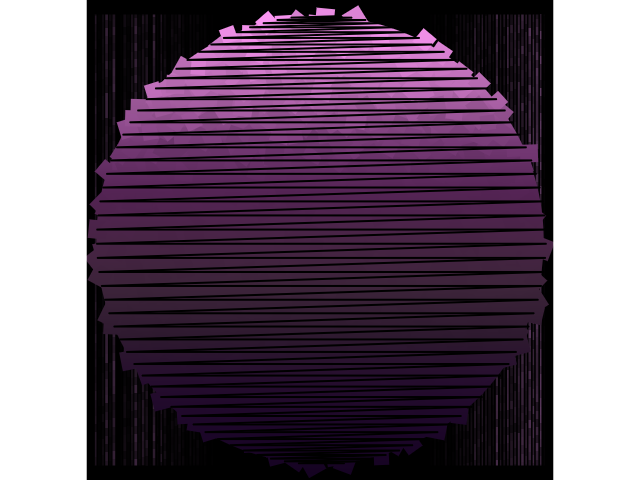
This background is drawn by a Shadertoy shader. Its source:

```glsl
// A jagged, tiled violet disc laced with a black zigzag thread, over a dark striped panel.

// All lengths are in canvas heights, measured from the canvas centre.
const float FRAME_HALF = 0.486;      // black backing, half width
const float PANEL_HALF = 0.4698;     // striped panel, half size
const float STRIP_PITCH = 0.0076;
const vec3 STRIP_COLOR = vec3(0.40, 0.25, 0.41);

const float DISC_RADIUS = 0.466;     // solid core under the tiles
const float TILE_REACH = 0.472;      // farthest tile centre
const float TILE_CELL = 0.034;
const float TILE_JITTER = 0.8;

const vec2 THREAD_CENTER = vec2(0.003, 0.0);
const float THREAD_RADIUS = 0.4675;
const float THREAD_HALF_WIDTH = 0.0021;
const float ROW_ANGLE = 0.0632;      // arc between neighbouring rows
const float ROW_PHASE = -0.0167;
const int ROW_LIMIT = 23;

// Disc colours from bottom to top, evenly spaced.
const vec3 RAMP[11] = vec3[11](
    vec3(0.08, 0.01, 0.13), vec3(0.11, 0.025, 0.16), vec3(0.145, 0.05, 0.18),
    vec3(0.18, 0.10, 0.185), vec3(0.235, 0.14, 0.225), vec3(0.28, 0.14, 0.27),
    vec3(0.33, 0.14, 0.33), vec3(0.45, 0.22, 0.45), vec3(0.68, 0.39, 0.66),
    vec3(0.86, 0.51, 0.83), vec3(0.95, 0.57, 0.92));

float hash(vec2 p) {
    vec3 q = fract(vec3(p.xyx) * 0.1031);
    q += dot(q, q.yzx + 33.33);
    return fract((q.x + q.y) * q.z);
}

vec3 discColor(float height) {
    float t = clamp(height + 0.5, 0.0, 0.999) * 10.0;
    int stop = int(t);
    return mix(RAMP[stop], RAMP[stop + 1], fract(t));
}

float boxDistance(vec2 p, vec2 halfSize) {
    vec2 d = abs(p) - halfSize;
    return length(max(d, 0.0)) + min(max(d.x, d.y), 0.0);
}

float segmentDistance(vec2 p, vec2 a, vec2 b) {
    vec2 ab = b - a;
    return length(p - a - ab * clamp(dot(p - a, ab) / dot(ab, ab), 0.0, 1.0));
}

// Coverage of a shape from its signed distance.
float fill(float d, float pixel) {
    return clamp(0.5 - d / pixel, 0.0, 1.0);
}

// Thin vertical strips, broken into dashes, brightest near the sides.
vec3 stripedPanel(vec2 p, float pixel) {
    float column = floor(p.x / STRIP_PITCH);
    float x = (fract(p.x / STRIP_PITCH) - 0.5) * STRIP_PITCH;
    float tone = hash(vec2(column + 200.0, 7.0));
    float dash = hash(vec2(column + 200.0, floor(p.y / 0.017 + tone * 9.0) + 90.0));
    float halfWidth = STRIP_PITCH * mix(0.18, 0.4, hash(vec2(column + 300.0, 3.0)));
    float light = tone * (0.35 + 0.65 * dash) * smoothstep(0.2, 0.47, abs(p.x));
    light *= fill(abs(x) - halfWidth, pixel) * fill(boxDistance(p, vec2(PANEL_HALF)), pixel);
    return STRIP_COLOR * light;
}

// Paints overlapping rotated squares, which also roughen the rim.
vec3 paintTiles(vec3 color, vec2 p, float pixel) {
    vec2 cell = floor(p / TILE_CELL);
    for (int j = -1; j <= 1; j++)
    for (int i = -1; i <= 1; i++) {
        vec2 id = cell + vec2(i, j);
        vec2 key = id + 100.0;
        vec2 jitter = vec2(hash(key), hash(key + 37.0)) - 0.5;
        vec2 center = (id + 0.5 + TILE_JITTER * jitter) * TILE_CELL;
        if (length(center) > TILE_REACH) continue;
        float angle = 1.57 * hash(key + 71.0);
        float c = cos(angle), s = sin(angle);
        vec2 q = mat2(c, -s, s, c) * (p - center);
        vec2 halfSize = vec2(mix(0.015, 0.021, hash(key + 113.0)));
        // Facets stand out above, and melt into a smooth gradient below.
        float facet = smoothstep(0.12, 0.22, center.y);
        float shade = 1.0 + (hash(key + 151.0) - 0.5) * mix(0.03, 0.16, facet);
        vec3 tile = discColor(mix(p.y, center.y, 0.7 * facet)) * shade;
        color = mix(color, tile, fill(boxDistance(q, halfSize), pixel));
    }
    return color;
}

vec2 rowEnd(int row) {
    float angle = float(row) * ROW_ANGLE + ROW_PHASE;
    return THREAD_RADIUS * vec2(cos(angle), sin(angle));
}

// Level chords joined by slanted returns, from each left end up to the next right end.
float threadDistance(vec2 p) {
    float d = 1.0;
    for (int row = -ROW_LIMIT; row <= ROW_LIMIT; row++) {
        vec2 right = rowEnd(row);
        vec2 left = vec2(-right.x, right.y);
        d = min(d, segmentDistance(p, left, right));
        d = min(d, segmentDistance(p, left, rowEnd(row + 1)));
    }
    return d - THREAD_HALF_WIDTH;
}

void mainImage(out vec4 fragColor, in vec2 fragCoord) {
    float pixel = 1.0 / iResolution.y;
    vec2 p = (fragCoord - 0.5 * iResolution.xy) * pixel;

    vec3 color = stripedPanel(p, pixel);
    color = mix(color, discColor(p.y), fill(length(p) - DISC_RADIUS, pixel));
    color = paintTiles(color, p, pixel);
    color *= 1.0 - fill(threadDistance(p - THREAD_CENTER), pixel);

    // White surround on both sides of the square.
    color = mix(vec3(1.0), color, fill(abs(p.x) - FRAME_HALF, pixel));
    fragColor = vec4(color, 1.0);
}
```
